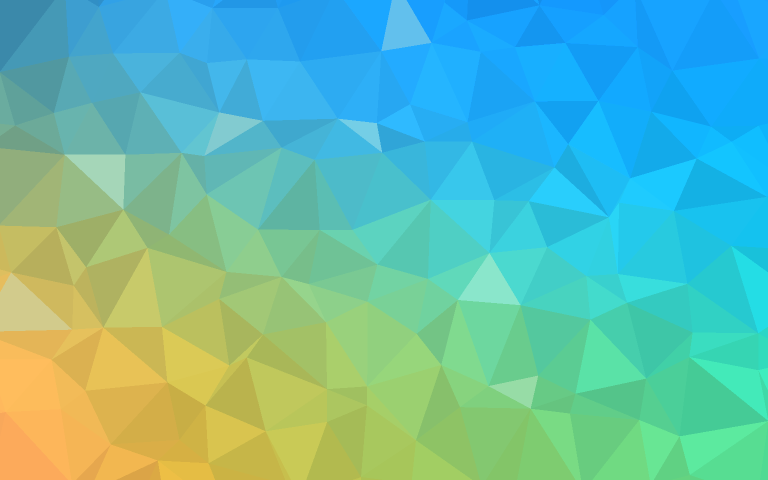
Reproduce this background procedurally as a Shadertoy shader.

```glsl
// Low-poly mosaic of triangular facets fading from orange through green to blue.

#define ROWS 9.0          // facet rows over the canvas height
#define JITTER 0.42       // vertex displacement, below 0.5 keeps cells simple
#define SHADE 0.15        // lightness spread between facets
#define GLINT_RATE 0.035  // share of facets that shine
#define GLINT 0.38        // strength of the shine
#define SAMPLES 2         // antialiasing samples per axis

vec2 hash22(vec2 p) {
    vec3 q = fract(p.xyx * vec3(0.1031, 0.1030, 0.0973));
    q += dot(q, q.yzx + 33.33);
    return fract((q.xx + q.yz) * q.zy);
}

float cross2(vec2 a, vec2 b) {
    return a.x * b.y - a.y * b.x;
}

// Blend of five evenly spaced colours
vec3 ramp(float t, vec3 a, vec3 b, vec3 c, vec3 d, vec3 e) {
    float s = clamp(t, 0.0, 1.0) * 4.0;
    vec3 color = mix(a, b, clamp(s, 0.0, 1.0));
    color = mix(color, c, clamp(s - 1.0, 0.0, 1.0));
    color = mix(color, d, clamp(s - 2.0, 0.0, 1.0));
    return mix(color, e, clamp(s - 3.0, 0.0, 1.0));
}

// Smooth background: five horizontal ramps, blended from bottom to top
vec3 colorField(vec2 uv) {
    vec3 ground = ramp(uv.x, vec3(0.97, 0.63, 0.36), vec3(0.86, 0.70, 0.25),
        vec3(0.67, 0.76, 0.33), vec3(0.48, 0.82, 0.45), vec3(0.33, 0.86, 0.56));
    vec3 low = ramp(uv.x, vec3(0.95, 0.70, 0.34), vec3(0.80, 0.74, 0.31),
        vec3(0.58, 0.78, 0.43), vec3(0.35, 0.82, 0.60), vec3(0.20, 0.88, 0.74));
    vec3 middle = ramp(uv.x, vec3(0.78, 0.72, 0.36), vec3(0.57, 0.77, 0.50),
        vec3(0.36, 0.80, 0.70), vec3(0.18, 0.80, 0.89), vec3(0.08, 0.78, 0.95));
    vec3 high = ramp(uv.x, vec3(0.42, 0.66, 0.58), vec3(0.33, 0.72, 0.82),
        vec3(0.18, 0.68, 0.95), vec3(0.07, 0.67, 1.00), vec3(0.05, 0.70, 1.00));
    vec3 sky = ramp(uv.x, vec3(0.22, 0.53, 0.68), vec3(0.17, 0.64, 0.95),
        vec3(0.09, 0.62, 1.00), vec3(0.08, 0.60, 1.00), vec3(0.10, 0.60, 1.00));
    return ramp(uv.y, ground, low, middle, high, sky);
}

vec2 vertexAt(vec2 cell) {
    return cell + JITTER * (2.0 * hash22(cell + 47.0) - 1.0);
}

bool insideTriangle(vec2 p, vec2 a, vec2 b, vec2 c) {
    vec3 side = vec3(cross2(b - a, p - a), cross2(c - b, p - b), cross2(a - c, p - c));
    return all(greaterThanEqual(side, vec3(0.0))) || all(lessThanEqual(side, vec3(0.0)));
}

// Flat facet colour, taken at the centroid
vec3 facetColor(vec2 a, vec2 b, vec2 c, vec2 extent) {
    vec2 center = (a + b + c) / 3.0;
    vec2 random = hash22(floor(center * 64.0) + 211.0);
    vec3 color = colorField(center / extent);
    color *= 1.0 + SHADE * (random.x - 0.5);
    float shine = GLINT * step(1.0 - GLINT_RATE, random.y);
    return mix(color, vec3(0.85, 1.0, 0.9), shine);
}

// True if the diagonal a-c lies inside the quad a, b, c, d
bool validDiagonal(vec2 a, vec2 b, vec2 c, vec2 d) {
    return cross2(c - a, b - a) * cross2(c - a, d - a) < 0.0;
}

// Finds the facet covering p in the jittered grid
vec3 mosaic(vec2 p, vec2 extent) {
    vec2 home = floor(p);
    for (int j = -1; j <= 1; j++) {
        for (int i = -1; i <= 1; i++) {
            vec2 cell = home + vec2(i, j);
            vec2 a = vertexAt(cell);
            vec2 b = vertexAt(cell + vec2(1, 0));
            vec2 c = vertexAt(cell + vec2(1, 1));
            vec2 d = vertexAt(cell + vec2(0, 1));

            // Split along the shorter diagonal that stays inside the quad
            bool useAC = validDiagonal(a, b, c, d);
            bool useBD = validDiagonal(b, c, d, a);
            if (useBD && (!useAC || distance(b, d) < distance(a, c))) {
                vec2 first = a;
                a = b; b = c; c = d; d = first;
            }
            if (insideTriangle(p, a, b, c)) return facetColor(a, b, c, extent);
            if (insideTriangle(p, a, c, d)) return facetColor(a, c, d, extent);
        }
    }
    return colorField(p / extent);
}

void mainImage(out vec4 fragColor, in vec2 fragCoord) {
    vec2 extent = ROWS * iResolution.xy / iResolution.y;
    vec3 sum = vec3(0.0);
    for (int j = 0; j < SAMPLES; j++) {
        for (int i = 0; i < SAMPLES; i++) {
            vec2 offset = (vec2(i, j) + 0.5) / float(SAMPLES) - 0.5;
            sum += mosaic((fragCoord + offset) / iResolution.xy * extent, extent);
        }
    }
    fragColor = vec4(clamp(sum / float(SAMPLES * SAMPLES), 0.0, 1.0), 1.0);
}
```
